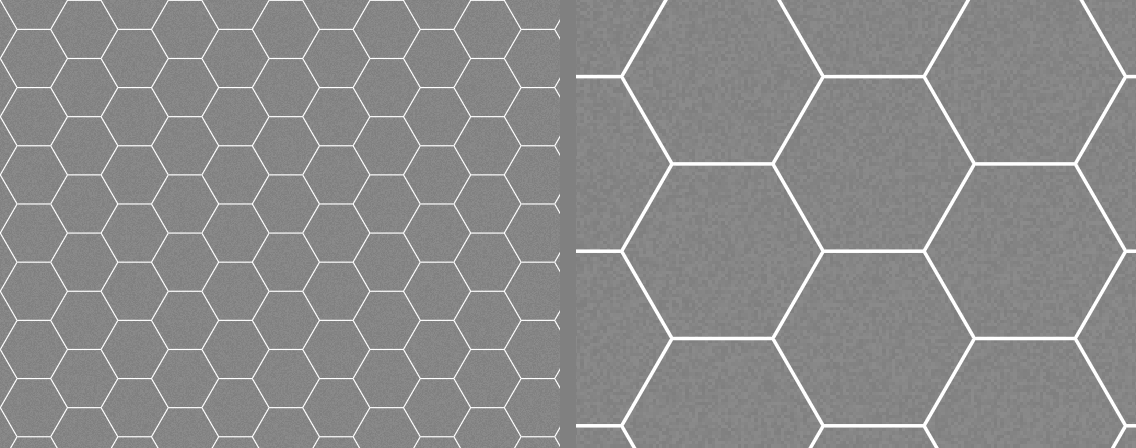
Left, the full canvas; right, a detail of the centre.
This pattern is drawn by a Shadertoy shader. Its source:

```glsl
// Honeycomb of thin white lines over finely grained grey
float hash(vec2 cell) {
    vec3 q = fract(vec3(cell.xyx) * 0.1031);
    q += dot(q, q.yzx + 33.33);
    return fract((q.x + q.y) * q.z);
}

// Distance from p to the nearest edge of a flat-topped hexagon grid
float hexEdge(vec2 p, float side) {
    vec2 period = side * vec2(3.0, sqrt(3.0));
    vec2 a = mod(p + 0.5 * period, period) - 0.5 * period;
    vec2 b = mod(p, period) - 0.5 * period;
    vec2 q = abs(dot(a, a) < dot(b, b) ? a : b);
    return 0.5 * period.y - max(q.y, dot(q, vec2(0.866025, 0.5)));
}

void mainImage(out vec4 fragColor, in vec2 fragCoord) {
    // Canvas width is one unit; rows are anchored at the top edge
    float pixel = 1.0 / iResolution.x;
    vec2 p = vec2(fragCoord.x, iResolution.y - fragCoord.y) * pixel;

    // Grey ground with fine grain
    float grain = hash(floor(p * 512.0)) - 0.5;
    vec3 color = vec3(0.522 + 0.05 * grain);

    // White hexagon outlines, the first column centred one side from the left
    float side = 0.06;
    float edge = hexEdge(p - vec2(side + 0.0005, 0.0005), side);
    float line = clamp(0.5 + (0.00105 - edge) / pixel, 0.0, 1.0);
    color = mix(color, vec3(1.0), line);

    fragColor = vec4(color, 1.0);
}
```
